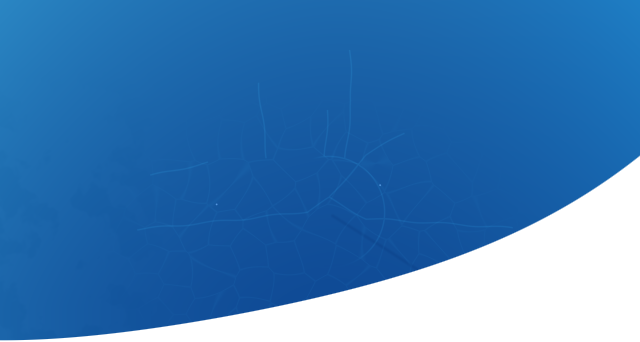
Write a Shadertoy shader that draws this background.

```glsl
// Blue gradient panel with a faint street map, cut off by a white sweeping curve.
#define DEEP_BLUE vec3(0.058, 0.290, 0.585)
#define LIGHT_BLUE vec3(0.165, 0.525, 0.765)
#define RIGHT_TINT vec3(-0.040, -0.012, 0.022)
#define ROAD_TINT vec3(0.030, 0.085, 0.080)
#define DARK_CENTRE vec2(0.53, 0.10)
#define RING_CENTRE vec2(0.514, 0.203)
#define RING_RADIUS 0.087
#define ROAD_WIDTH 0.0007
#define STREET_SCALE 21.0

// Main roads as start and end points, in units of the canvas width
const vec4 ROADS[12] = vec4[12](
    vec4(0.215, 0.176, 0.390, 0.193), vec4(0.390, 0.193, 0.482, 0.204),
    vec4(0.482, 0.204, 0.514, 0.225), vec4(0.514, 0.225, 0.573, 0.293),
    vec4(0.573, 0.293, 0.630, 0.326), vec4(0.514, 0.225, 0.573, 0.193),
    vec4(0.573, 0.193, 0.800, 0.178), vec4(0.508, 0.290, 0.512, 0.360),
    vec4(0.540, 0.287, 0.549, 0.378), vec4(0.549, 0.378, 0.547, 0.456),
    vec4(0.404, 0.404, 0.417, 0.287), vec4(0.235, 0.260, 0.325, 0.280));

vec2 hash2(vec2 cell) {
    vec2 h = vec2(dot(cell, vec2(127.1, 311.7)), dot(cell, vec2(269.5, 183.3)));
    return fract(sin(h) * 43758.5);
}

float segmentDistance(vec2 p, vec2 a, vec2 b) {
    vec2 ab = b - a;
    return length(p - a - ab * clamp(dot(p - a, ab) / dot(ab, ab), 0.0, 1.0));
}

// Distance to the borders between cellular noise cells
float cellBorder(vec2 p) {
    vec2 cell = floor(p);
    float nearest = 9.0, second = 9.0;
    for (int j = -1; j <= 1; j++)
    for (int i = -1; i <= 1; i++) {
        vec2 c = cell + vec2(i, j);
        float d = length(c + hash2(c) - p);
        second = min(second, max(nearest, d));
        nearest = min(nearest, d);
    }
    return 0.5 * (second - nearest);
}

float layeredSines(vec2 p) {
    float sum = 0.0, amp = 0.5;
    for (int i = 0; i < 4; i++) {
        sum += amp * sin(p.x + 1.7 * sin(p.y)) * sin(p.y + 1.3 * sin(p.x));
        p = mat2(1.6, 1.2, -1.2, 1.6) * p + 2.3;
        amp *= 0.5;
    }
    return sum;
}

// Height of the lower boundary, as a share of the canvas height
float sweep(float x) {
    return 0.005 + x * (-0.0088 + x * (0.8558 + x * (-1.0142 + x * 0.707)));
}

float stroke(float d, float width, float pixel) {
    return 1.0 - smoothstep(width - 0.5 * pixel, width + pixel, d);
}

void mainImage(out vec4 fragColor, in vec2 fragCoord) {
    vec2 uv = fragCoord / iResolution.xy;
    vec2 p = fragCoord / iResolution.x;
    float pixel = 1.0 / iResolution.x;

    // Background glow, brightest in the upper corners
    vec2 away = abs(uv - DARK_CENTRE) / (1.0 - vec2(0.47, 0.10));
    float rise = uv.y > DARK_CENTRE.y ? pow(away.y, 1.3) : 0.0;
    float light = 0.54 * rise + 0.46 * pow(away.x, 1.8);
    vec3 color = mix(DEEP_BLUE, LIGHT_BLUE, light);
    color += RIGHT_TINT * smoothstep(0.55, 1.0, uv.x) * light;

    // Dim land patches on the left
    float land = smoothstep(0.05, 0.3, layeredSines(p * 30.0));
    color -= 0.010 * land * (1.0 - smoothstep(0.12, 0.32, uv.x)) * (1.0 - smoothstep(0.5, 0.85, uv.y));

    // River
    float river = min(segmentDistance(p, vec2(0.52, 0.197), vec2(0.60, 0.147)),
                      segmentDistance(p, vec2(0.60, 0.147), vec2(0.665, 0.105)));
    color -= vec3(0.010, 0.025, 0.030) * stroke(river, 0.0015, 2.0 * pixel);

    // Side streets, fading away from the town centre
    vec2 bent = p + 0.006 * sin(p.yx * 45.0);
    float town = 1.0 - smoothstep(0.5, 1.0, length((p - vec2(0.49, 0.16)) / vec2(0.36, 0.25)));
    float streets = stroke(cellBorder(bent * STREET_SCALE) / STREET_SCALE, 0.5 * ROAD_WIDTH, pixel);
    color += ROAD_TINT * 0.30 * town * streets;

    // Main roads and the ring road
    vec2 curved = p + 0.0015 * sin(p.yx * 70.0);
    float road = 1.0;
    for (int i = 0; i < 12; i++)
        road = min(road, segmentDistance(curved, ROADS[i].xy, ROADS[i].zw));
    vec2 r = p - RING_CENTRE;
    float arc = smoothstep(-0.03, 0.0, r.x) * smoothstep(-0.09, -0.05, r.y);
    float ring = stroke(abs(length(r) - RING_RADIUS), ROAD_WIDTH, pixel) * arc;
    color += ROAD_TINT * 0.6 * max(stroke(road, ROAD_WIDTH, pixel), ring);

    // Two place markers
    float marker = min(length(p - vec2(0.3385, 0.215)), length(p - vec2(0.594, 0.245)));
    color += 0.25 * stroke(marker, 0.0009, pixel);

    // White area below the curve
    float height = uv.y - sweep(uv.x);
    float panel = clamp(0.5 + height / fwidth(height), 0.0, 1.0);
    fragColor = vec4(mix(vec3(1.0), color, panel), 1.0);
}
```
